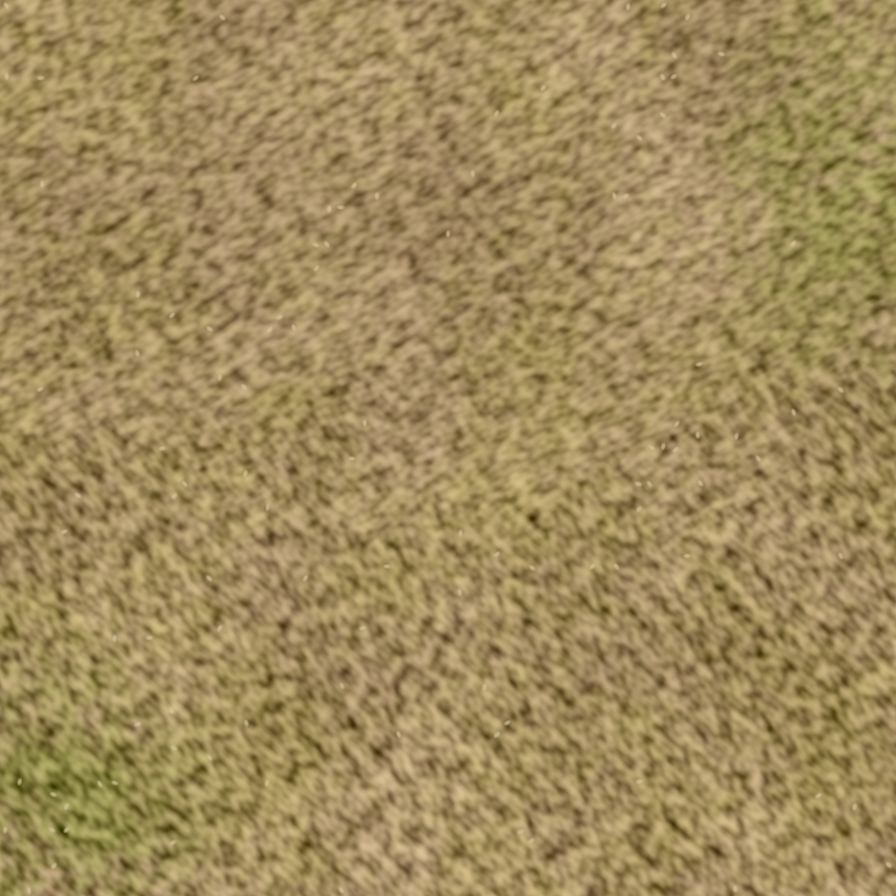
Write a three.js fragment shader that draws this texture.

```glsl
// Dry, sun-bleached turf: fine slanted grain of blades and shadows over broad
// patches of tan, straw and green. Gradient noise, stretched and turned,
// makes the grain; slower noise drifts the hue and the brightness.
#define GRAIN_SCALE 66.0
#define GRAIN_STRETCH 1.55
#define GRAIN_CONTRAST 0.33
#define UPPER_ANGLE 0.45
#define LOWER_ANGLE -0.85
#define PATCH_SCALE 4.5
#define PATCH_CONTRAST 0.07
#define HUE_STRENGTH 1.0
#define GREEN_AMOUNT 0.75
#define FLECK_SCALE 75.0
#define FLECK_SHARE 0.012

varying vec2 vUv;

const vec3 TAN = vec3(0.640, 0.542, 0.394);
const vec3 STRAW = vec3(0.622, 0.548, 0.332);
const vec3 GREEN = vec3(0.545, 0.545, 0.270);
const vec3 PALE = vec3(0.830, 0.770, 0.610);

float hash(vec2 p) {
  return fract(sin(dot(p, vec2(127.1, 311.7))) * 43758.5453);
}

vec2 rotate(vec2 p, float angle) {
  float c = cos(angle), s = sin(angle);
  return vec2(c * p.x + s * p.y, c * p.y - s * p.x);
}

// Dot product of a random unit gradient at a lattice corner with the offset.
float corner(vec2 cell, vec2 offset) {
  float angle = 6.2832 * hash(cell);
  return dot(vec2(cos(angle), sin(angle)), offset);
}

// Gradient noise, centred on zero.
float noise(vec2 p) {
  vec2 i = floor(p), f = fract(p);
  vec2 u = f * f * f * (f * (f * 6.0 - 15.0) + 10.0);
  vec2 e = vec2(1.0, 0.0);
  return mix(mix(corner(i, f), corner(i + e.xy, f - e.xy), u.x),
             mix(corner(i + e.yx, f - e.yx), corner(i + e.xx, f - e.xx), u.x), u.y);
}

float fbm(vec2 p) {
  float sum = 0.0, amplitude = 1.0;
  for (int i = 0; i < 4; i++) {
    sum += amplitude * noise(p);
    p = rotate(p, 0.6) * 2.03 + 17.3;
    amplitude *= 0.62;
  }
  return sum;
}

// Two octaves of blades, drawn out along one direction.
float bladeGrain(vec2 p, float angle) {
  vec2 q = rotate(p, angle) * GRAIN_SCALE;
  q.x /= GRAIN_STRETCH;
  return 0.8 * noise(q + 3.7) + 0.62 * noise(rotate(q, 0.25) * 1.9 + 41.2);
}

// Sparse pale bits of straw, one chance per cell.
float flecks(vec2 p) {
  vec2 q = p * FLECK_SCALE, cell = floor(q);
  vec2 centre = 0.35 + 0.3 * vec2(hash(cell + 5.1), hash(cell + 9.4));
  float d = length(rotate(fract(q) - centre, 6.2832 * hash(cell + 2.6)) * vec2(0.8, 1.3));
  return step(hash(cell + 13.8), FLECK_SHARE) * (1.0 - smoothstep(0.08, 0.34, d));
}

void main() {
  vec2 p = vUv;
  float drift = fbm(p * PATCH_SCALE + 8.3);
  float hueNoise = fbm(p * PATCH_SCALE * 1.4 + 31.7);

  // Blades lean to the right above and fall more steeply below.
  float upper = smoothstep(0.25, 0.75, p.y + 0.25 * drift);
  float grain = mix(bladeGrain(p, LOWER_ANGLE), bladeGrain(p, UPPER_ANGLE), upper);
  grain /= length(vec2(upper, 1.0 - upper));
  grain -= 0.45 * (grain * grain - 0.05);

  // Tan towards the top middle, straw elsewhere, with a fine change of hue.
  float tanBias = 0.22 * (1.0 - smoothstep(0.1, 0.6, distance(p, vec2(0.5, 0.9))));
  float fineHue = noise(p * 42.0 + 63.1);
  float straw = 0.5 + HUE_STRENGTH * (0.75 * hueNoise + 0.6 * fineHue) - tanBias;
  vec3 color = mix(TAN, STRAW, clamp(straw, 0.0, 1.0));

  // Living grass at the lower left and the upper right edge.
  float lowerLeft = 1.0 - smoothstep(0.02, 0.30, distance(p, vec2(0.02, 0.06)));
  float upperRight = 1.0 - smoothstep(0.02, 0.32, distance(p, vec2(1.0, 0.80)));
  float living = max(lowerLeft, 0.8 * upperRight) * (0.75 + hueNoise + 0.8 * fineHue);
  color = mix(color, GREEN, GREEN_AMOUNT * clamp(living, 0.0, 1.0));

  // Light and shade; shadows keep a little more yellow than the highlights.
  float light = GRAIN_CONTRAST * mix(1.1, 0.88, upper) * grain + PATCH_CONTRAST * drift;
  color += light * vec3(1.0, 0.97, 0.88);
  color = mix(color, PALE, 0.7 * flecks(p));

  gl_FragColor = vec4(clamp(color, 0.0, 1.0), 1.0);
}
```
